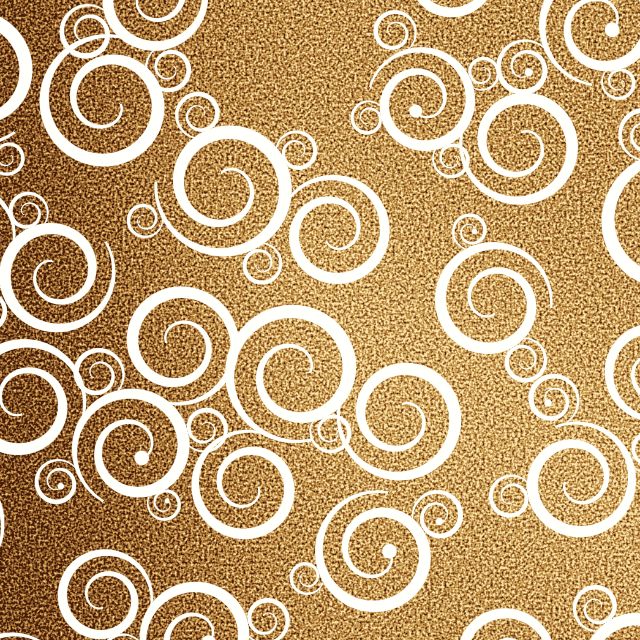
Write a Shadertoy shader that draws this pattern.

```glsl
const float TAU = 6.2831853;
const float TURNS = 1.8;      // windings of one scroll
const float SPACING = 0.22;   // distance between main scrolls

struct Scroll {
    vec2 centre;
    float radius;
    float start;   // angle of the outer tip
    float hand;    // +1 or -1, winding direction
    float bulb;    // radius of the ball at the inner tip
};

float hash(vec2 cell, float salt) {
    vec3 q = fract(vec3(cell.xyx + salt * 17.31) * vec3(0.1031, 0.1030, 0.0973));
    q += dot(q, q.yzx + 33.33);
    return fract((q.x + q.y) * q.z);
}

vec2 polar(float angle) {
    return vec2(cos(angle), sin(angle));
}

// Gradient noise, roughly -0.7 to 0.7
float cornerSlope(vec2 cell, vec2 f, vec2 corner) {
    return dot(polar(TAU * hash(cell + corner, 3.0)), f - corner);
}

float gradientNoise(vec2 p) {
    vec2 cell = floor(p), f = p - cell;
    vec2 u = f * f * f * (f * (f * 6.0 - 15.0) + 10.0);
    float low = mix(cornerSlope(cell, f, vec2(0, 0)), cornerSlope(cell, f, vec2(1, 0)), u.x);
    float high = mix(cornerSlope(cell, f, vec2(0, 1)), cornerSlope(cell, f, vec2(1, 1)), u.x);
    return mix(low, high, u.y);
}

// Spiral radius: nearly round at first, curling in towards t = 1
float spiralRadius(float radius, float t) {
    return radius * (1.0 - 0.8 * pow(t, 1.5));
}

float scrollDistance(vec2 p, Scroll s) {
    vec2 q = p - s.centre;
    float reach = length(q);
    if (reach > 1.3 * s.radius) return reach - 1.1 * s.radius;
    float turn = fract(s.hand * (atan(q.y, q.x) - s.start) / TAU);
    float d = 1.0;
    for (int n = 0; n < 2; n++) {
        float t = (turn + float(n)) / TURNS;
        if (t > 1.0) break;
        float swell = sin(0.5 * TAU * pow(t, 0.7));
        float halfWidth = s.radius * (0.02 + 0.08 * swell * swell);
        d = min(d, abs(reach - spiralRadius(s.radius, t)) - halfWidth);
    }
    vec2 tip = 0.2 * s.radius * polar(s.start + s.hand * TAU * TURNS);
    return s.bulb > 0.0 ? min(d, length(q - tip) - s.bulb) : d;
}

// A scroll that leaves its parent's outer ring tangentially
Scroll branch(Scroll parent, float angle, float radius, float bulb) {
    float t = fract(parent.hand * (angle - parent.start) / TAU) / TURNS;
    float ring = spiralRadius(parent.radius, t);
    vec2 centre = parent.centre + polar(angle) * (ring + radius);
    return Scroll(centre, radius, angle + 0.5 * TAU, -parent.hand, bulb);
}

Scroll mainScroll(vec2 cell) {
    vec2 jitter = vec2(hash(cell, 1.0), hash(cell, 2.0)) - 0.5;
    float radius = mix(0.082, 0.112, hash(cell, 4.0));
    float hand = hash(cell, 5.0) < 0.5 ? -1.0 : 1.0;
    float bulb = hash(cell, 6.0) < 0.3 ? 0.12 * radius : 0.0;
    return Scroll((cell + 0.5 + 0.17 * jitter) * SPACING, radius, TAU * hash(cell, 7.0), hand, bulb);
}

// Checkerboard of main scrolls with buds, and side scrolls grown from a neighbour
float ornament(vec2 p) {
    vec2 home = floor(p / SPACING);
    float d = 1.0;
    for (int k = 0; k < 9; k++) {
        vec2 cell = home + vec2(k % 3, k / 3) - 1.0;
        if (mod(cell.x + cell.y, 2.0) < 0.5) {
            Scroll stem = mainScroll(cell);
            d = min(d, scrollDistance(p, stem));
            for (int j = 0; j < 4; j++) {
                float salt = 10.0 + float(j);
                if (hash(cell, salt) < 0.33) continue;
                float angle = TAU * (float(j) + 0.5 + 0.2 * (hash(cell, salt + 5.0) - 0.5)) / 4.0;
                float radius = mix(0.027, 0.045, hash(cell, salt + 10.0));
                float bulb = hash(cell, salt + 15.0) < 0.5 ? 0.14 * radius : 0.0;
                d = min(d, scrollDistance(p, branch(stem, angle, radius, bulb)));
            }
        } else if (hash(cell, 8.0) < 0.85) {
            float angle = TAU * floor(4.0 * hash(cell, 9.0)) / 4.0;
            Scroll parent = mainScroll(cell - round(polar(angle)));
            float radius = mix(0.075, 0.105, hash(cell, 31.0));
            d = min(d, scrollDistance(p, branch(parent, angle, radius, 0.0)));
        }
    }
    return d;
}

vec3 goldRamp(float tone) {
    vec3 c = mix(vec3(0.26, 0.11, 0.03), vec3(0.53, 0.33, 0.15), smoothstep(-0.1, 0.27, tone));
    c = mix(c, vec3(0.69, 0.48, 0.23), smoothstep(0.25, 0.48, tone));
    c = mix(c, vec3(0.81, 0.64, 0.35), smoothstep(0.45, 0.7, tone));
    return mix(c, vec3(0.97, 0.89, 0.67), smoothstep(0.68, 1.1, tone));
}

// Soft light: dark on the left, a bright band falling to the right
float sheen(vec2 uv) {
    float band = uv.y - mix(0.75, 0.25, uv.x);
    float side = smoothstep(-0.05, 0.6, uv.x + 0.06 * uv.y);
    return 0.17 + 0.43 * side + 0.13 * side * exp(-14.0 * band * band);
}

void mainImage(out vec4 fragColor, in vec2 fragCoord) {
    vec2 uv = fragCoord / iResolution.y;
    float pixel = 1.0 / iResolution.y;

    // Glitter
    float grain = gradientNoise(uv * 235.0) + 0.6 * gradientNoise(uv.yx * 370.0 + 40.0);
    vec3 gold = goldRamp(sheen(uv) + 1.05 * grain);

    // Scrollwork on a tilted lattice
    vec2 tilted = mat2(0.92, 0.39, -0.39, 0.92) * (uv + 3.0);
    float ink = 1.0 - smoothstep(-0.7 * pixel, 0.7 * pixel, ornament(tilted));
    fragColor = vec4(mix(gold, vec3(1.0, 1.0, 0.985), ink), 1.0);
}
```
